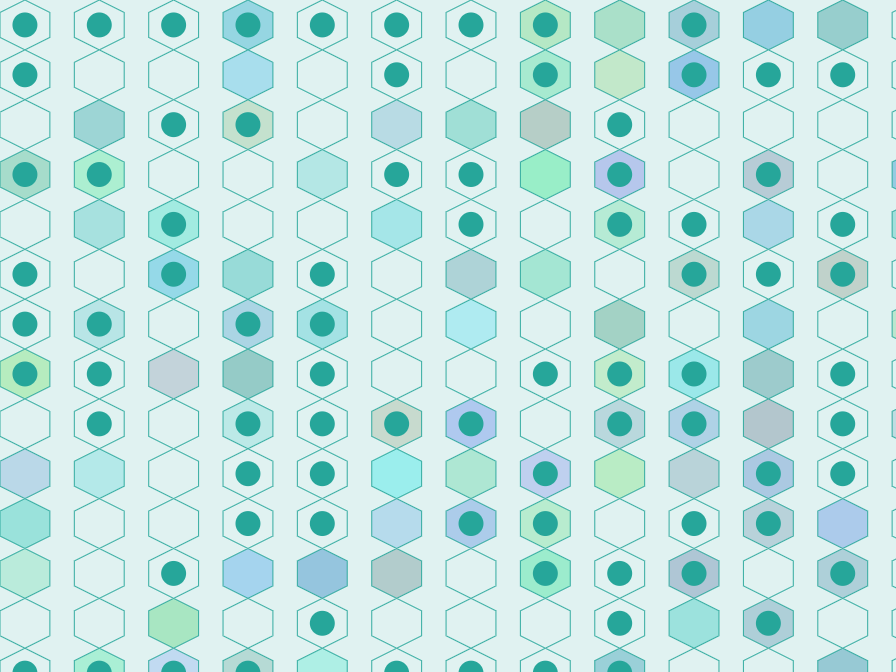
Write a Shadertoy shader that draws this pattern.

```glsl
vec3 hash3(vec2 p) {
    vec3 q = fract(p.xyx * vec3(0.1031, 0.1030, 0.0973));
    q += dot(q, q.yxz + 33.33);
    return fract((q.xxy + q.yzz) * q.zyx);
}

// Pointed hexagon with corners at (0, 1) and (1, 0.5)
float hexagon(vec2 p) {
    p = abs(p);
    return max(p.x - 1.0, (p.x + 2.0 * p.y - 2.0) / sqrt(5.0));
}

float coverage(float dist, float pixel) {
    return clamp(0.5 - dist / pixel, 0.0, 1.0);
}

void mainImage(out vec4 fragColor, in vec2 fragCoord) {
    const float radius = 0.0371;
    const vec3 paper = vec3(0.878, 0.949, 0.945);
    const vec3 teal = vec3(0.149, 0.651, 0.604);

    // Grid starts at the top left; lengths are in hexagon radii
    float pixel = 1.0 / (iResolution.y * radius);
    vec2 pos = vec2(fragCoord.x, iResolution.y - fragCoord.y) * pixel;
    vec2 pitch = vec2(2.982, 2.0);
    vec2 grid = (pos - 1.0) / pitch + 0.5;
    vec2 cell = floor(grid);
    vec2 local = (fract(grid) - 0.5) * pitch;

    // Each cell picks its own tint, fill and dot
    vec3 tint = mix(vec3(0.58, 0.77, 0.75), vec3(0.78, 0.94, 0.95), hash3(cell + 17.0));
    vec3 choice = hash3(cell + 71.0);
    float filled = step(choice.x, 0.48);
    float dotted = step(choice.y, 0.44);

    float hex = hexagon(local);
    vec3 color = mix(paper, tint, filled * coverage(hex, pixel));

    // Thin outline, then the centre dot
    color = mix(color, teal, 0.85 * coverage(abs(hex) - 0.022, pixel));
    color = mix(color, teal, dotted * coverage(length(local) - 0.5, pixel));

    fragColor = vec4(color, 1.0);
}
```
